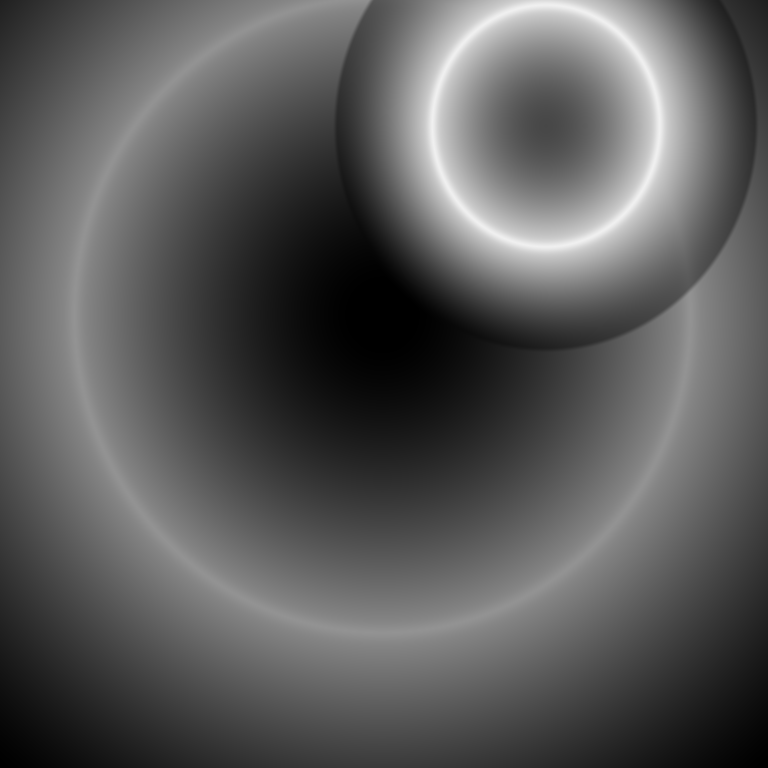
A three.js fragment shader for this background:

```glsl
// Two soft grey halo rings: a wide dim one, and a small bright one at upper right.
// Each ring is a radial profile over an elliptical distance; the small ring's
// disc shades the wide ring beneath it before its own glow is added.

varying vec2 vUv;

const float HALO_REACH = 1.88; // outer end of a halo, in ring radii

// Distance from the centre, equal to 1 on the ellipse
float ellipseDistance(vec2 point, vec2 center, vec2 radii) {
  return length((point - center) / radii);
}

// Falls from 1 on the ring to 0 at the reach of its halo
float outerFade(float dist) {
  float remaining = clamp((HALO_REACH - dist) / (HALO_REACH - 1.0), 0.0, 1.0);
  return pow(remaining, 1.35);
}

// Rises from 0 within the dark core to 1 on the ring
float innerRise(float dist, float core, float power) {
  float rise = clamp((dist - core) / (1.0 - core), 0.0, 1.0);
  return pow(rise, power);
}

// Thin soft highlight along the ring
float rimLine(float dist, float width) {
  float offset = (dist - 1.0) / width;
  return exp(-offset * offset);
}

// Complete brightness profile, inside and outside the ring
float haloRing(float dist, float floorLevel, float peak, float core, float power) {
  float inside = mix(floorLevel, peak, innerRise(dist, core, power));
  float outside = peak * outerFade(dist);
  return dist < 1.0 ? inside : outside;
}

void main() {
  float wideDist = ellipseDistance(vUv, vec2(0.498, 0.590), vec2(0.401, 0.414));
  float smallDist = ellipseDistance(vUv, vec2(0.711, 0.836), vec2(0.148, 0.1575));

  // Wide dim ring with a black core
  float wide = haloRing(wideDist, 0.0, 0.55, 0.1, 1.5);
  wide += 0.025 * rimLine(wideDist, 0.025);

  // Small bright ring with a grey core
  float small = haloRing(smallDist, 0.28, 0.86, 0.0, 1.8);
  small += 0.08 * rimLine(smallDist, 0.045);

  // The small disc dims the wide ring, fully so inside the bright rim
  float discMask = 1.0 - smoothstep(HALO_REACH - 0.05, HALO_REACH, smallDist);
  float discPosition = clamp((smallDist - 1.0) / (HALO_REACH - 1.0), 0.0, 1.0);
  float shade = mix(1.0, 0.6 * discPosition, discMask);

  gl_FragColor = vec4(vec3(wide * shade + small), 1.0);
}
```
